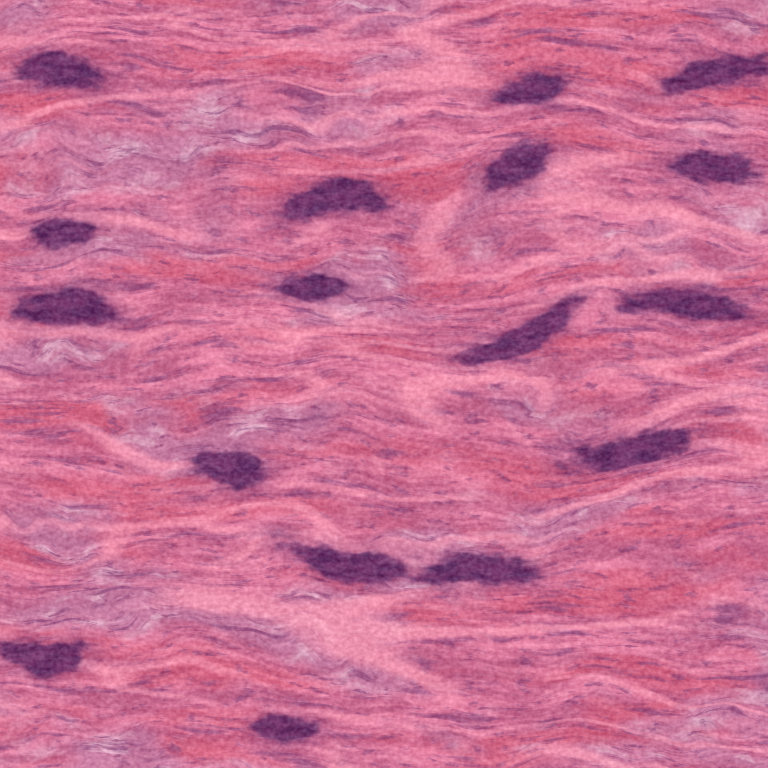
This texture is drawn by a Shadertoy shader. Its source:

```glsl
// Stained fibrous tissue: wavy pink fibres, pale loose patches and purple spindle nuclei.

const vec3 ROSE    = vec3(0.76, 0.39, 0.54);
const vec3 PINK    = vec3(0.91, 0.52, 0.65);
const vec3 CRIMSON = vec3(0.83, 0.36, 0.47);
const vec3 MAUVE   = vec3(0.76, 0.49, 0.64);
const vec3 PALE    = vec3(0.90, 0.70, 0.79);
const vec3 STRAND  = vec3(0.98, 0.61, 0.71);
const vec3 PLUM    = vec3(0.54, 0.28, 0.48);
const vec3 NUCLEUS = vec3(0.46, 0.22, 0.43);
const vec3 CHROMATIN = vec3(0.33, 0.15, 0.36);
const vec2 NUCLEUS_GRID = vec2(4.0, 6.0);

float hash(vec2 p) {
    vec3 h = fract(vec3(p.xyx) * 0.1031);
    h += dot(h, h.yzx + 33.33);
    return fract((h.x + h.y) * h.z);
}

float corner(vec2 cell, vec2 offset) {
    float angle = 6.2832 * hash(cell);
    return dot(vec2(cos(angle), sin(angle)), offset);
}

// Gradient noise, roughly -0.7 to 0.7
float noise(vec2 p) {
    vec2 i = floor(p), f = fract(p), e = vec2(1.0, 0.0);
    vec2 u = f * f * f * (f * (f * 6.0 - 15.0) + 10.0);
    return mix(mix(corner(i, f), corner(i + e.xy, f - e.xy), u.x),
               mix(corner(i + e.yx, f - e.yx), corner(i + e.xx, f - e.xx), u.x), u.y);
}

float fbm(vec2 p) {
    float sum = 0.0, amp = 0.65;
    for (int i = 0; i < 4; i++) {
        sum += amp * noise(p);
        p = p * 2.03 + vec2(17.3, 9.1);
        amp *= 0.55;
    }
    return sum;
}

// Bends straight rows into wavy bundles
vec2 flow(vec2 p) {
    p.y += 0.075 * noise(p * vec2(2.2, 2.6) + 4.0);
    p.y += 0.028 * noise(p * vec2(6.0, 7.0) + 21.0);
    p.y += 0.009 * noise(p * vec2(15.0, 18.0) + 47.0);
    return p;
}

// Thin bright lines along the zero contours of stretched noise
float strands(vec2 p, vec2 scale, float width, float seed) {
    float line = abs(noise(p * scale + seed));
    float presence = smoothstep(-0.12, 0.2, noise(p * vec2(3.0, 8.0) + seed + 60.0));
    return presence * (1.0 - smoothstep(width * 0.2, width, line));
}

// Coverage in x, wider stained halo in y
vec2 nuclei(vec2 p, float density) {
    vec2 home = floor(p * NUCLEUS_GRID), cover = vec2(0.0);
    float rough = 0.38 * noise(p * vec2(24.0, 50.0)) + 0.22 * noise(p * vec2(60.0, 130.0));
    for (int y = -1; y <= 1; y++)
    for (int x = -1; x <= 1; x++) {
        vec2 cell = home + vec2(x, y);
        vec2 id = cell + 31.0;
        float present = step(hash(id + 5.7), density);
        vec2 jitter = 0.5 + 0.65 * (vec2(hash(id + 11.2), hash(id + 23.4)) - 0.5);
        vec2 d = p - (cell + jitter) / NUCLEUS_GRID;
        float angle = mix(-0.22, 0.48, hash(id + 37.9));
        float c = cos(angle), s = sin(angle);
        d = mat2(c, -s, s, c) * d;
        d.y += mix(-2.5, 2.5, hash(id + 41.3)) * d.x * d.x;
        vec2 size = vec2(mix(0.042, 0.092, hash(id + 53.1)), mix(0.017, 0.027, hash(id + 67.8)));
        float r = length(d / size) + rough;
        cover = max(cover, present * vec2(1.0 - smoothstep(0.7, 1.12, r),
                                          1.0 - smoothstep(0.7, 1.8, r)));
    }
    return cover;
}

void mainImage(out vec4 fragColor, in vec2 fragCoord) {
    vec2 uv = fragCoord / iResolution.y;
    vec2 p = flow(uv);

    // Loose patches curl the fibres more strongly
    float loose = smoothstep(0.0, 0.32, fbm(p * vec2(3.2, 8.0) + 80.0));
    vec2 curl = vec2(noise(uv * 17.0 + 7.0), noise(uv * 19.0 + 33.0));
    vec2 q = p + 0.026 * loose * curl;

    // Dense fibre bundles
    float bundle = fbm(q * vec2(4.5, 34.0));
    float thread = fbm(q * vec2(20.0, 100.0) + 12.0);
    vec3 col = mix(ROSE, PINK, smoothstep(-0.32, 0.38, bundle + 0.45 * thread));
    float red = smoothstep(-0.05, 0.3, fbm(p * vec2(3.0, 16.0) + 140.0));
    col = mix(col, CRIMSON, 0.65 * red * (1.0 - loose));

    // Loose matrix with pale flecks
    col = mix(col, MAUVE, 0.72 * loose);
    float fleck = smoothstep(0.0, 0.4, fbm(q * vec2(17.0, 42.0) + 200.0));
    col = mix(col, PALE, fleck * mix(0.12, 0.85, loose));

    // Dark gaps and bright strands
    float gap = smoothstep(0.08, 0.45, fbm(q * vec2(9.0, 64.0) + 260.0));
    float fineGap = smoothstep(0.1, 0.45, fbm(q * vec2(30.0, 95.0) + 310.0));
    col = mix(col, PLUM, max(0.7 * gap, 0.6 * fineGap));
    col = mix(col, STRAND, 0.75 * strands(p, vec2(1.8, 8.5), 0.075, 5.0));
    col = mix(col, STRAND, 0.6 * strands(q, vec2(3.5, 19.0), 0.1, 91.0));

    // Nuclei with mottled chromatin
    vec2 stain = nuclei(uv + 0.35 * (p - uv), 0.68);
    float mottle = smoothstep(-0.3, 0.4, fbm(uv * vec2(30.0, 75.0) + 400.0));
    col = mix(col, PLUM, 0.4 * stain.y);
    col = mix(col, mix(NUCLEUS, CHROMATIN, mottle), 0.88 * stain.x);

    // Fine grain
    float grain = noise(uv * vec2(120.0, 165.0)) + 0.7 * noise(uv * vec2(230.0, 260.0) + 9.0);
    col += vec3(0.08, 0.095, 0.085) * grain + vec3(0.06, 0.07, 0.065) * thread;
    fragColor = vec4(clamp(col, 0.0, 1.0), 1.0);
}
```
